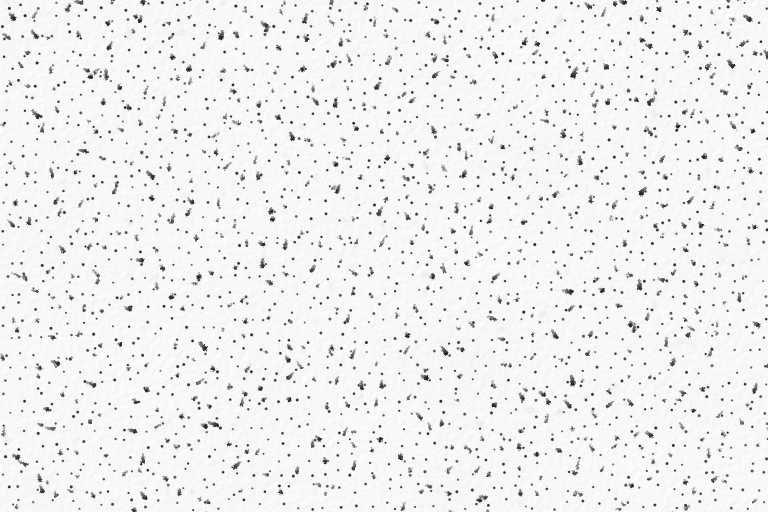
Give the GLSL for this texture, as a WebGL 1 fragment shader.

```glsl
precision highp float;
uniform vec2 u_resolution;

vec2 hash2(vec2 p) {
  vec3 q = fract(p.xyx * vec3(0.1031, 0.1030, 0.0973));
  q += dot(q, q.yzx + 33.33);
  return fract((q.xx + q.yz) * q.zy);
}

float gradientNoise(vec2 p) {
  vec2 i = floor(p), f = fract(p);
  vec2 u = f * f * f * (f * (f * 6.0 - 15.0) + 10.0);
  vec2 e = vec2(0.0, 1.0);
  float a = dot(hash2(i) * 2.0 - 1.0, f);
  float b = dot(hash2(i + e.yx) * 2.0 - 1.0, f - e.yx);
  float c = dot(hash2(i + e) * 2.0 - 1.0, f - e);
  float d = dot(hash2(i + 1.0) * 2.0 - 1.0, f - 1.0);
  return mix(mix(a, b, u.x), mix(c, d, u.x), u.y);
}

// Height of the softly crumpled board surface
float relief(vec2 p) {
  return gradientNoise(p * 75.0) + 0.6 * gradientNoise(p * 160.0 + 9.0);
}

// Small round pinholes on a loosely jittered grid
float pinholes(vec2 p, float blur) {
  float size = 0.0295, ink = 0.0;
  vec2 home = floor(p / size);
  for (int y = -1; y <= 1; y++) {
    for (int x = -1; x <= 1; x++) {
      vec2 cell = home + vec2(x, y);
      vec2 center = (cell + 0.5 + 0.75 * (hash2(cell + 40.0) - 0.5)) * size;
      vec2 rnd = hash2(cell + 170.0);
      float radius = mix(0.0017, 0.0029, rnd.x);
      float hole = 1.0 - smoothstep(-blur, blur, length(p - center) - radius);
      ink = max(ink, hole * mix(0.65, 0.95, rnd.y));
    }
  }
  return ink;
}

// Torn fissures: a dark head with a ragged, fading tail
float fissures(vec2 p, float blur) {
  float size = 0.045, ink = 0.0;
  vec2 home = floor(p / size);
  float ragged = 0.0042 * gradientNoise(p * 240.0) + 0.002 * gradientNoise(p * 480.0);
  for (int y = -1; y <= 1; y++) {
    for (int x = -1; x <= 1; x++) {
      vec2 cell = home + vec2(x, y);
      vec2 rnd = hash2(cell + 310.0), kind = hash2(cell + 530.0);
      vec2 d = p - (cell + 0.5 + 0.9 * (hash2(cell + 90.0) - 0.5)) * size;
      float angle = (rnd.x - 0.4) * 2.4;
      vec2 axis = vec2(-sin(angle), cos(angle));
      float reach = mix(0.003, 0.016, rnd.y * rnd.y);
      float along = clamp(dot(d, axis) / reach, 0.0, 1.0);
      float radius = mix(0.0024, 0.0048, kind.x * kind.x) * mix(1.0, 0.55, along);
      float edge = length(d - axis * reach * along) - radius + ragged;
      float tear = 1.0 - smoothstep(-blur, blur * 1.4, edge);
      float depth = mix(0.95, 0.5, along) * mix(0.65, 1.0, kind.x);
      ink = max(ink, tear * depth * step(kind.y, 0.82));
    }
  }
  return ink;
}

void main() {
  vec2 p = gl_FragCoord.xy / u_resolution.y;
  float blur = max(0.75 / u_resolution.y, 0.0009);

  // White board lit from the upper left
  float slope = relief(p + vec2(-0.002, 0.002)) - relief(p);
  float board = 0.972 + 0.045 * slope + 0.008 * gradientNoise(p * 5.0);

  // Faint grey scuffs
  float scuff = smoothstep(0.3, 0.65, gradientNoise(p * 38.0 + 21.0));
  board -= 0.09 * scuff * (0.5 + gradientNoise(p * 210.0));

  float ink = max(pinholes(p, blur), fissures(p, blur));
  float tone = mix(board, 0.1, ink);
  gl_FragColor = vec4(vec3(clamp(tone, 0.0, 1.0)), 1.0);
}
```
